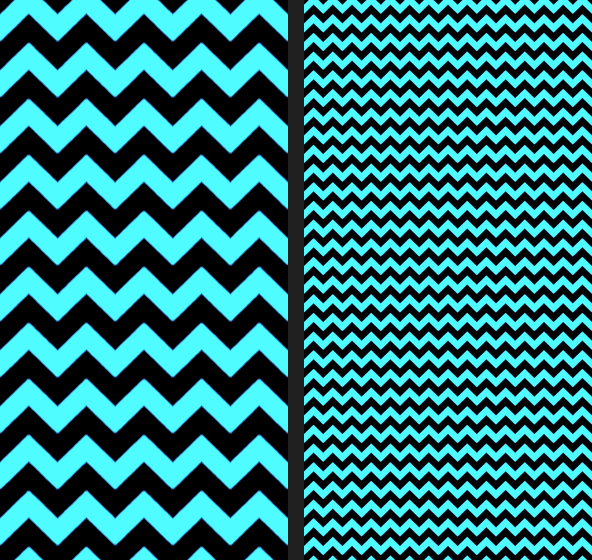
Left: one tile. Right: repeated 3 by 3.
This pattern is drawn by a Shadertoy shader. Its source:

```glsl
#define REPEATS vec2(5.0, 10.0)     // zigzags across, bands down
#define BAND_HALF 0.246             // half band height, in periods
#define TIP_BLUNT 0.018             // flattening of the outer tips, in periods
#define FRINGE 0.0064               // blue edge width, in canvas widths
#define WOBBLE 0.0012               // edge roughness, in canvas widths
#define GRAIN vec2(88.0, 170.0)     // roughness cells over the canvas
#define BLACK vec3(0.0)
#define BLUE vec3(0.19, 0.51, 0.82)
#define CYAN vec3(0.31, 0.99, 1.0)

float hash(vec2 cell) {
    cell = mod(cell, GRAIN);
    return fract(sin(dot(cell, vec2(12.9898, 78.233))) * 43758.5453);
}

// Value noise that wraps at the canvas edges
float wrappedNoise(vec2 p) {
    vec2 i = floor(p);
    vec2 f = fract(p);
    f = f * f * (3.0 - 2.0 * f);
    float low = mix(hash(i), hash(i + vec2(1.0, 0.0)), f.x);
    float high = mix(hash(i + vec2(0.0, 1.0)), hash(i + vec2(1.0, 1.0)), f.x);
    return mix(low, high, f.y);
}

// Signed distance to the chevron band in canvas widths, positive inside
float chevronDistance(vec2 uv, float aspect) {
    vec2 p = uv * REPEATS;
    float zigzag = abs(fract(p.x) - 0.5);
    float height = fract(p.y + zigzag + 0.5) - 0.5;

    // Only the outward tips of each edge are blunted
    float top = BAND_HALF - height - max(TIP_BLUNT - zigzag, 0.0);
    float bottom = BAND_HALF + height - max(zigzag - 0.5 + TIP_BLUNT, 0.0);

    float slope = length(vec2(REPEATS.x, REPEATS.y / aspect));
    return min(top, bottom) / slope;
}

void mainImage(out vec4 fragColor, in vec2 fragCoord) {
    vec2 uv = fragCoord / iResolution.xy;
    float aspect = iResolution.y / iResolution.x;

    float edge = chevronDistance(uv, aspect);
    edge += WOBBLE * (wrappedNoise(uv * GRAIN) - 0.5);

    // Black rises through blue to cyan across the soft edge
    float width = max(FRINGE, 1.2 / iResolution.x);
    float ink = clamp(edge / width + 0.5, 0.0, 1.0);
    vec3 color = mix(BLACK, BLUE, clamp(ink * 2.0, 0.0, 1.0));
    color = mix(color, CYAN, clamp(ink * 2.0 - 1.0, 0.0, 1.0));

    fragColor = vec4(color, 1.0);
}
```
